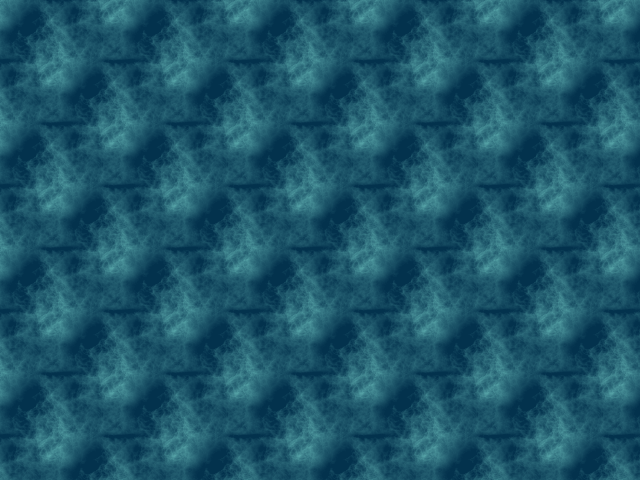
This pattern is drawn by a WebGL 2 fragment shader. Its source:

```glsl
#version 300 es
precision highp float;

#define PERIOD 0.2604      // repeat width, in canvas heights
#define OCTAVES 4
#define BASE_CELLS 6.0     // cells per repeat, must be even
#define CLOUD_CONTRAST 0.85
#define VEIN_STRENGTH 0.14
#define WARP 0.008
#define BASE_TONE 0.235
#define LIGHT_GAIN 0.45
#define DARK_GAIN 0.38
#define STREAK_GAIN 0.38
#define DEEP vec3(0.0, 0.18, 0.29)
#define PALE vec3(0.35, 0.66, 0.67)

uniform vec2 u_resolution;
out vec4 fragColor;

const float TAU = 6.2831853;

vec2 hash2(vec2 p) {
  vec3 q = fract(p.xyx * vec3(0.1031, 0.1030, 0.0973));
  q += dot(q, q.yzx + 33.33);
  return fract((q.xx + q.yz) * q.zy);
}

// Folds a grid id into one repeat; each row is shifted by half a period.
vec2 foldId(vec2 id, float cells) {
  float rowCells = 0.5 * cells;
  id += 0.5;
  id -= floor(id.y / rowCells) * rowCells;
  id.x = mod(id.x, cells);
  return floor(id);
}

// Distances to the nearest and second nearest feature points.
vec2 cellular(vec2 p, float cells) {
  vec2 g = p * cells;
  vec2 base = floor(g);
  vec2 nearest = vec2(8.0);
  for (int y = -1; y <= 1; y++) {
    for (int x = -1; x <= 1; x++) {
      vec2 id = base + vec2(x, y);
      vec2 point = id + hash2(foldId(id, cells) + cells * 3.7);
      float d = length(point - g);
      nearest.y = min(nearest.y, max(nearest.x, d));
      nearest.x = min(nearest.x, d);
    }
  }
  return nearest;
}

// Soft elliptical spot repeated on the half-drop lattice.
float spot(vec2 p, vec2 center, vec2 radius) {
  vec2 d = p - center;
  d -= 0.5 * round(d.y / 0.5);
  float sum = 0.0;
  for (int j = -1; j <= 1; j++) {
    vec2 e = d - 0.5 * float(j);
    e.x -= round(e.x);
    e /= radius;
    sum += exp(-dot(e, e));
  }
  return sum;
}

// Layered sines whose frequencies fit the half-drop lattice.
vec2 wave(vec2 p) {
  return vec2(sin(TAU * (p.x + 3.0 * p.y)) + 0.5 * sin(TAU * (5.0 * p.x - 7.0 * p.y) + 1.3),
              sin(TAU * (3.0 * p.x - p.y) + 2.1) + 0.5 * sin(TAU * (8.0 * p.x + 4.0 * p.y)));
}

// Returns cloud density in x and thin bright veins in y.
vec2 clouds(vec2 p) {
  float amplitude = 0.37;
  float cells = BASE_CELLS;
  vec2 sum = vec2(0.0);
  p += WARP * wave(p);
  for (int i = 0; i < OCTAVES; i++) {
    vec2 f = cellular(p, cells);
    sum += amplitude * vec2(f.x, exp(-8.0 * (f.y - f.x)));
    p += 0.2 / cells * vec2(f.x - 0.4, 0.5 - f.y);
    amplitude *= 0.75;
    cells *= 2.0;
  }
  return sum;
}

void main() {
  // Rows are counted from the top edge.
  vec2 p = vec2(gl_FragCoord.x, u_resolution.y - gl_FragCoord.y) / (u_resolution.y * PERIOD);
  vec2 cloud = clouds(p);
  vec2 q = p + 1.5 * WARP * wave(p.yx) + 0.12 * (cloud.x - 0.45);

  // Broad light areas, joined into faint upright columns
  float light = spot(q, vec2(0.47, 0.53), vec2(0.21, 0.22))
              + 0.35 * spot(q, vec2(0.46, 0.25), vec2(0.09, 0.15))
              + 0.3 * spot(q, vec2(0.42, 0.67), vec2(0.13, 0.05))
              + 0.25 * spot(q, vec2(0.70, 0.48), vec2(0.10, 0.06))
              + 0.3 * spot(q, vec2(0.47, 0.94), vec2(0.08, 0.17));

  // Broad dark areas and the short level streak
  float dark = spot(q, vec2(0.71, 0.69), vec2(0.12, 0.13))
             + 0.75 * spot(q, vec2(0.61, 0.82), vec2(0.09, 0.11))
             + 0.55 * spot(q, vec2(0.09, 0.61), vec2(0.09, 0.11));
  float streak = spot(p + 0.03 * (cloud.x - 0.45), vec2(0.47, 0.99), vec2(0.18, 0.022));

  // Fine cloud and vein texture
  float tone = BASE_TONE + LIGHT_GAIN * light - DARK_GAIN * dark - STREAK_GAIN * streak;
  tone += CLOUD_CONTRAST * (0.7 + 0.4 * light) * (cloud.x - 0.44);
  tone += VEIN_STRENGTH * (0.3 + light) * (cloud.y - 0.25);

  fragColor = vec4(mix(DEEP, PALE, clamp(tone, 0.03, 1.0)), 1.0);
}
```
